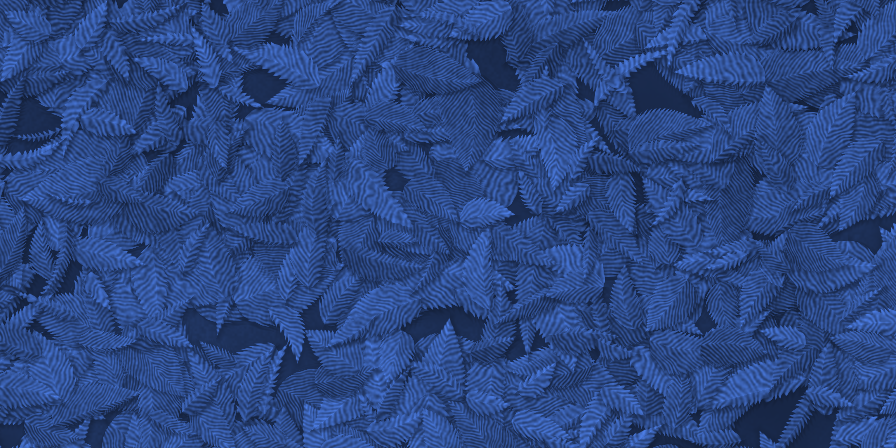
A WebGL 1 fragment shader for this texture:

```glsl
precision highp float;
uniform vec2 u_resolution;

const float TAU = 6.2832;
const int LAYERS = 7;
const vec3 DEEP_BLUE = vec3(0.07, 0.115, 0.21);
const vec3 ICE_BLUE = vec3(0.29, 0.48, 0.88);
const vec2 LIGHT = vec2(-0.6, 0.8);

float hash(vec2 p) {
  vec3 q = fract(p.xyx * 0.1031);
  q += dot(q, q.yzx + 33.33);
  return fract((q.x + q.y) * q.z);
}

vec4 hash4(vec2 p) {
  return vec4(hash(p), hash(p + 17.3), hash(p + 41.7), hash(p + 73.1));
}

float noise(vec2 p) {
  vec2 i = floor(p);
  vec2 f = fract(p);
  f = f * f * (3.0 - 2.0 * f);
  float low = mix(hash(i), hash(i + vec2(1.0, 0.0)), f.x);
  float high = mix(hash(i + vec2(0.0, 1.0)), hash(i + 1.0), f.x);
  return mix(low, high, f.y);
}

// Barb ridges slanting away from the spine, 0 in a groove and 1 on a crest
float barbs(vec2 q, float spacing, float slant, float seed) {
  float wobble = noise(q * 45.0 + seed * 90.0) * 1.3;
  float phase = (q.x - abs(q.y) * slant) / spacing + wobble;
  return 0.5 + 0.5 * cos(TAU * phase);
}

// Inside distance of a lopsided, tapered feather with a toothed rim
float featherDistance(vec2 q, float len, vec2 widths, float ridge) {
  float u = clamp(q.x / len + 0.5, 0.0, 1.0);
  float profile = 2.6 * sqrt(u) * (1.0 - u);
  float halfWidth = len * (q.y > 0.0 ? widths.x : widths.y) * profile;
  float rim = halfWidth - abs(q.y) - 0.009 * (1.0 - ridge) * profile;
  return min(rim, 0.5 * len - abs(q.x));
}

// Lays one feather and its shadow over the tone below
float layFeather(float tone, vec2 offset, float cell, vec4 r, vec4 s) {
  float angle = TAU * r.z;
  vec2 axis = vec2(cos(angle), sin(angle));
  vec2 normal = vec2(-axis.y, axis.x);
  vec2 q = vec2(dot(offset, axis), dot(offset, normal));
  float len = cell * mix(0.9, 1.7, r.w);
  q.y += (s.x - 0.5) * 0.9 * q.x * q.x / len;

  float spacing = mix(0.010, 0.016, s.w);
  float ridge = barbs(q, spacing, mix(0.5, 1.5, s.y), s.z);
  vec2 widths = mix(vec2(0.06), vec2(0.36), s.yz);
  float d = featherDistance(q, len, widths, ridge);

  float facing = (q.y > 0.0 ? 1.0 : -1.0) * dot(normal, LIGHT);
  float shadow = smoothstep(-0.018, 0.0, d) * (0.3 - 0.25 * facing);
  float spine = exp(-abs(q.y) / 0.003);
  float rimLight = exp(-abs(d) / 0.004) * facing;
  float relief = mix(0.22, 0.42, noise(q * 30.0 + s.x * 50.0));
  float ice = 0.51 + 0.24 * (s.w - 0.5) + 0.06 * facing
            + relief * (ridge - 0.45) + 0.10 * spine + 0.12 * rimLight
            + 0.12 * q.x / len;
  return mix(tone * (1.0 - shadow), ice, smoothstep(-0.002, 0.002, d));
}

// One scattered layer of feathers
float layFrost(float tone, vec2 p, float cell, float density, float seed) {
  vec2 home = floor(p / cell);
  for (int y = -1; y <= 1; y++) {
    for (int x = -1; x <= 1; x++) {
      vec2 id = home + vec2(float(x), float(y));
      vec2 key = id + seed * 19.0 + 60.0;
      vec4 r = hash4(key);
      vec4 s = hash4(key + 211.0);
      if (hash(key + 307.0) < density - 0.04 * id.y * cell) {
        vec2 center = (id + 0.2 + 0.6 * r.xy) * cell;
        tone = layFeather(tone, p - center, cell, r, s);
      }
    }
  }
  return tone;
}

void main() {
  vec2 p = gl_FragCoord.xy / u_resolution.y;

  // Bare dark glass
  float tone = 0.10 + 0.12 * noise(p * 9.0);

  // Large feathers first, smaller splinters on top, thinning upward
  for (int i = 0; i < LAYERS; i++) {
    float f = float(i) / float(LAYERS - 1);
    float cell = mix(0.23, 0.105, f);
    float density = mix(0.95, 0.62, f);
    vec2 shift = vec2(0.37, 0.53) * float(i);
    tone = layFrost(tone, p + shift, cell, density, float(i));
  }

  // Crystal grain and broad uneven thickness
  float grain = noise(p * 190.0) + 0.6 * noise(p * 95.0 + 31.0) - 0.8;
  tone += 0.20 * grain * smoothstep(0.08, 0.4, tone);
  tone += 0.10 * (noise(p * 3.5 + 7.0) - 0.5) + 0.04 * (0.5 - p.y);

  gl_FragColor = vec4(mix(DEEP_BLUE, ICE_BLUE, clamp(tone, 0.0, 1.15)), 1.0);
}
```
